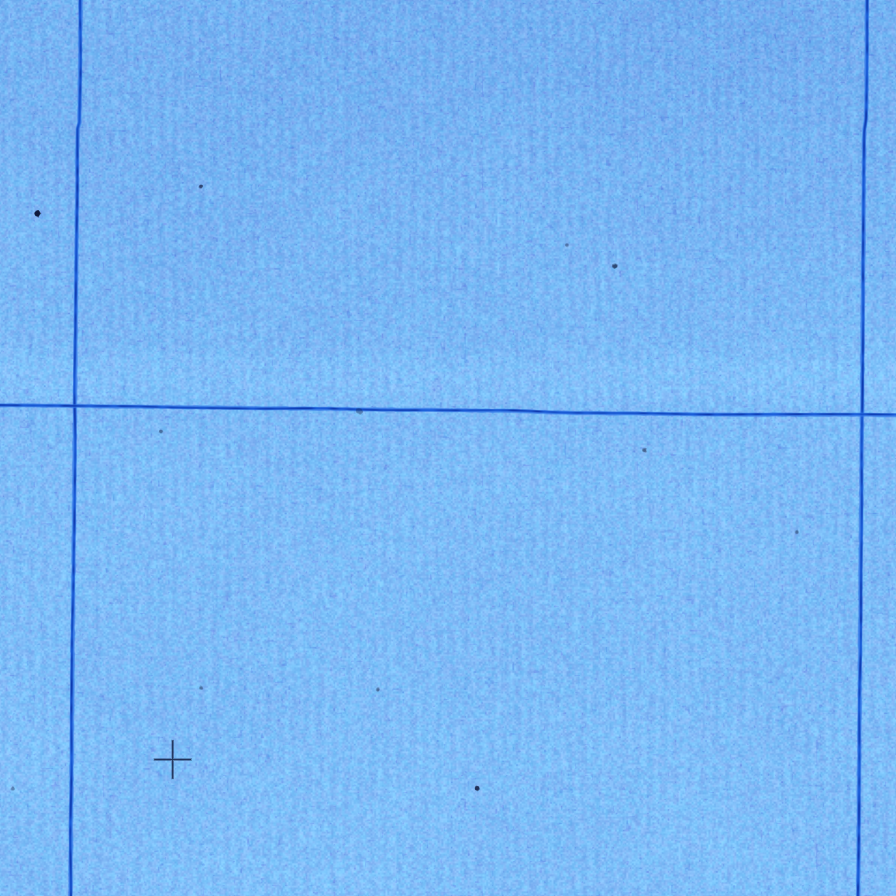
A three.js fragment shader for this texture:

```glsl
// Blue grained paper ruled with three slightly bent ink lines,
// a small registration cross and a few scattered specks.
// Layered value noise makes the paper; distance masks draw the ink.
varying vec2 vUv;

const vec3 PAPER_DARK = vec3(0.425, 0.652, 0.925);
const vec3 PAPER_LIGHT = vec3(0.518, 0.768, 0.985);
const vec3 INK = vec3(0.06, 0.33, 0.84);
const vec3 INK_DEEP = vec3(0.05, 0.22, 0.68);
const vec3 INK_PALE = vec3(0.20, 0.47, 0.91);
const vec3 SOOT = vec3(0.06, 0.10, 0.24);
const float SOFT = 0.0011;

float hash(vec2 p) {
  vec3 q = fract(vec3(p.xyx) * 0.1031);
  q += dot(q, q.yzx + 33.33);
  return fract((q.x + q.y) * q.z);
}

float noise(vec2 p) {
  vec2 i = floor(p);
  vec2 f = fract(p);
  f = f * f * (3.0 - 2.0 * f);
  float low = mix(hash(i), hash(i + vec2(1.0, 0.0)), f.x);
  float high = mix(hash(i + vec2(0.0, 1.0)), hash(i + 1.0), f.x);
  return mix(low, high, f.y);
}

float fbm(vec2 p) {
  float sum = 0.0;
  float weight = 0.5;
  for (int i = 0; i < 4; i++) {
    sum += weight * noise(p);
    p = p * 2.03 + 17.3;
    weight *= 0.5;
  }
  return sum;
}

// Soft coverage of a shape from its signed distance
float cover(float d) {
  return 1.0 - smoothstep(-SOFT, SOFT, d);
}

float box(vec2 p, vec2 halfSize) {
  vec2 d = abs(p) - halfSize;
  return max(d.x, d.y);
}

// Ink stroke: a pale strand with a darker one wandering inside it
vec3 stroke(vec3 col, float across, float along, float halfWidth, float seed) {
  float rough = (noise(vec2(along * 160.0, seed)) - 0.5) * 0.0007;
  float drift = (noise(vec2(along * 14.0, seed + 5.0)) - 0.5) * 0.0018;
  float tone = noise(vec2(along * 110.0, seed + 9.0));
  float pale = cover(abs(across + rough) - halfWidth);
  float core = cover(abs(across + drift) - halfWidth * 0.52);
  col = mix(col, INK_PALE, pale * 0.8);
  return mix(col, mix(INK, INK_DEEP, tone), core * (0.78 + 0.22 * tone));
}

vec3 speck(vec3 col, vec2 p, vec2 center, float radius, float strength) {
  vec2 q = p - center;
  float ragged = (noise(p * 420.0) - 0.5) * radius * 0.5;
  return mix(col, SOOT, cover(length(q) - radius + ragged) * strength);
}

vec3 paper(vec2 p) {
  // Broad shading: darker toward the upper right, pale band above the rule
  float light = 0.68 - 0.38 * smoothstep(0.50, 0.95, p.y) * (0.55 + 0.45 * p.x);
  light += 0.20 * smoothstep(0.54, 0.57, p.y) * (1.0 - smoothstep(0.585, 0.62, p.y));
  light += 0.12 * (1.0 - smoothstep(0.0, 0.4, p.y));
  light += (fbm(p * 5.0) - 0.47) * 0.36;

  // Faint vertical weave, broken into short runs
  float weave = cos(p.x * 6.2832 * 68.0 + noise(p * vec2(8.0, 20.0)) * 2.0);
  light += weave * 0.20 * noise(p * vec2(30.0, 90.0));
  vec3 col = mix(PAPER_DARK, PAPER_LIGHT, light);

  // Fine grain, with a weaker violet and cyan tint
  float grain = noise(p * 480.0) + 0.45 * noise(p * 250.0 + 41.0) - 0.725;
  float tint = noise(p * 300.0 + 83.0) - 0.5;
  col += grain * vec3(0.098, 0.088, 0.050);
  col += tint * vec3(-0.045, 0.060, 0.022);
  float pit = smoothstep(0.82, 0.98, noise(p * 260.0 + 127.0));
  return col - pit * vec3(0.04, 0.075, 0.02);
}

void main() {
  vec2 p = vUv;
  vec3 col = paper(p);

  // Ruled lines, leaning and stepping a little along their length
  float leftX = 0.0785 + 0.0095 * p.y + 0.0020 * smoothstep(0.855, 0.865, p.y);
  float rightX = 0.9577 + 0.0080 * p.y + 0.0020 * smoothstep(0.85, 0.87, p.y);
  float ruleY = 0.5478 - 0.0113 * p.x - 0.0014 * smoothstep(0.56, 0.64, p.x)
    + 0.0016 * smoothstep(0.78, 1.0, p.x);
  col = stroke(col, p.x - leftX, p.y, 0.0023, 3.0);
  col = stroke(col, p.x - rightX, p.y, 0.0023, 11.0);
  col = stroke(col, p.y - ruleY, p.x, 0.0021, 23.0);

  // Registration cross
  vec2 c = p - vec2(0.1927, 0.1523);
  float cross = min(box(c, vec2(0.0208, 0.0010)), box(c, vec2(0.0010, 0.0216)));
  col = mix(col, SOOT, cover(cross) * 0.85);

  // Specks
  col = speck(col, p, vec2(0.0417, 0.7617), 0.0034, 1.0);
  col = speck(col, p, vec2(0.2243, 0.7917), 0.0020, 0.7);
  col = speck(col, p, vec2(0.6864, 0.7031), 0.0026, 0.7);
  col = speck(col, p, vec2(0.6328, 0.7266), 0.0020, 0.4);
  col = speck(col, p, vec2(0.1797, 0.5182), 0.0021, 0.45);
  col = speck(col, p, vec2(0.4010, 0.5410), 0.0034, 0.35);
  col = speck(col, p, vec2(0.7194, 0.4974), 0.0023, 0.55);
  col = speck(col, p, vec2(0.8893, 0.4063), 0.0020, 0.45);
  col = speck(col, p, vec2(0.2243, 0.2324), 0.0020, 0.45);
  col = speck(col, p, vec2(0.4219, 0.2305), 0.0020, 0.5);
  col = speck(col, p, vec2(0.5326, 0.1203), 0.0025, 0.85);
  col = speck(col, p, vec2(0.0143, 0.1198), 0.0020, 0.35);
  gl_FragColor = vec4(clamp(col, 0.0, 1.0), 1.0);
}
```
